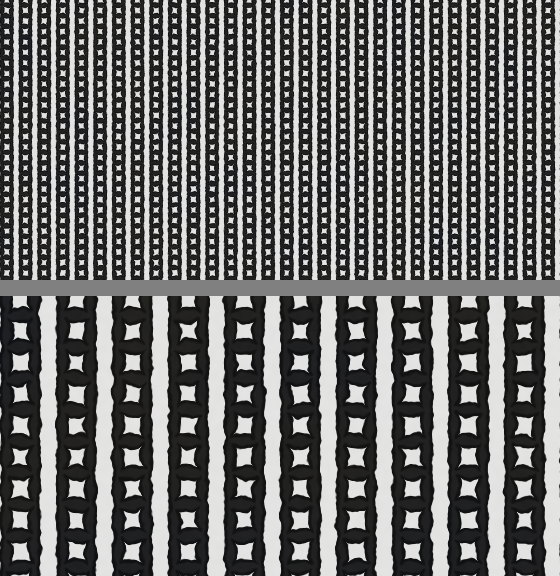
Top, the full canvas; bottom, a detail of the centre.
A WebGL 1 fragment shader for this pattern:

```glsl
precision highp float;
// Dark vertical bands, each pierced by a ladder of small pale windows, on a pale ground.
// One distance field per cell gives a scalloped band minus a pinched square; gradient
// noise roughens the edges, and a hash turns and resizes every window slightly.

uniform vec2 u_resolution;

const float TAU = 6.2831853;
const float COLUMNS = 30.0;          // bands across the canvas
const float ROW_HEIGHT = 0.5625;     // row pitch, in column widths
const float BAND_CENTER = 0.365;     // band axis inside its column
const float BAND_HALF = 0.362;
const float SCALLOP = 0.010;         // bulge of the band beside each window
const vec2 WINDOW_HALF = vec2(0.120, 0.130);
const float PINCH = 1.25;            // inward bow of the window sides
const float TURN = 0.22;             // spread of window rotation
const float SIZE_SPREAD = 0.14;
const float ROUGHNESS = 0.045;
const float RIM_START = 0.030;       // dark rim along every edge
const float RIM_END = 0.085;
const vec3 PALE = vec3(0.890, 0.890, 0.888);
const vec3 FACE = vec3(0.130);
const vec3 RIM = vec3(0.070);
const vec3 TINT = vec3(0.020, 0.014, -0.012);

vec2 hash2(vec2 p) {
  vec3 q = fract(p.xyx * vec3(0.1031, 0.1030, 0.0973));
  q += dot(q, q.yzx + 33.33);
  return fract((q.xx + q.yz) * q.zy);
}

float cornerSlope(vec2 corner, vec2 offset) {
  float angle = TAU * hash2(corner).x;
  return dot(vec2(cos(angle), sin(angle)), offset);
}

float gradientNoise(vec2 p) {
  vec2 i = floor(p);
  vec2 f = p - i;
  vec2 u = f * f * f * (f * (f * 6.0 - 15.0) + 10.0);
  float low = mix(cornerSlope(i, f),
                  cornerSlope(i + vec2(1.0, 0.0), f - vec2(1.0, 0.0)), u.x);
  float high = mix(cornerSlope(i + vec2(0.0, 1.0), f - vec2(0.0, 1.0)),
                   cornerSlope(i + vec2(1.0, 1.0), f - vec2(1.0, 1.0)), u.x);
  return mix(low, high, u.y);
}

// Square whose sides bow inward, leaving pointed corners
float pinchedSquare(vec2 p, vec2 halfSize) {
  vec2 bow = PINCH * min(p.yx * p.yx, vec2(0.04));
  vec2 d = abs(p) - halfSize - bow;
  return max(d.x, d.y);
}

// Signed distance to the dark shape, negative inside
float inkDistance(vec2 p) {
  vec2 pitch = vec2(1.0, ROW_HEIGHT);
  vec2 grid = vec2(p.x - BAND_CENTER, p.y) / pitch + 0.5;
  vec2 cell = floor(grid);
  vec2 local = (grid - cell - 0.5) * pitch;

  // Rough, hand-cut edges
  vec2 wobble = vec2(gradientNoise(p * 5.0 + 140.0), gradientNoise(p * 5.0 + 275.0));
  wobble += 0.5 * vec2(gradientNoise(p * 11.0 + 410.0), gradientNoise(p * 11.0 + 530.0));
  local += ROUGHNESS * wobble;

  float bulge = SCALLOP * cos(TAU * local.y / ROW_HEIGHT);
  float band = abs(local.x) - BAND_HALF - bulge;

  vec2 chance = hash2(cell + 71.0) - 0.5;
  float c = cos(TURN * chance.x);
  float s = sin(TURN * chance.x);
  vec2 turned = vec2(c * local.x - s * local.y, s * local.x + c * local.y);
  float window = pinchedSquare(turned, WINDOW_HALF * (1.0 + SIZE_SPREAD * chance.y));
  return max(band, -window);
}

void main() {
  // Column widths as units, with rows counted from the top edge
  float pixel = COLUMNS / u_resolution.x;
  vec2 p = vec2(gl_FragCoord.x, gl_FragCoord.y - u_resolution.y) * pixel;

  float ink = inkDistance(p);
  float cover = 1.0 - smoothstep(-0.7 * pixel, 0.7 * pixel, ink);

  // Dark rim, faint warm and cool drift, fine grain
  vec3 dark = mix(RIM, FACE, smoothstep(RIM_START, RIM_END, -ink));
  dark += TINT * gradientNoise(p * 0.35 + 20.0);
  float grain = gradientNoise(p * 6.0 + 650.0);
  dark += 0.012 * grain;
  vec3 pale = PALE + 0.012 * grain;

  gl_FragColor = vec4(mix(pale, dark, cover), 1.0);
}
```
